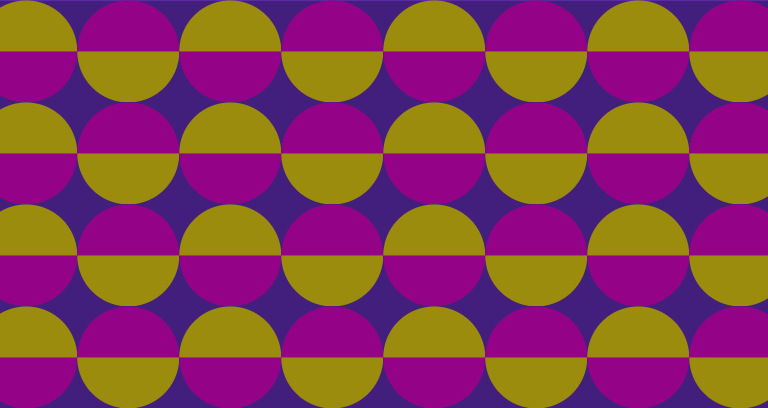
This pattern is drawn by a WebGL 2 fragment shader. Its source:

```glsl
#version 300 es
precision highp float;

uniform vec2 u_resolution;
out vec4 fragColor;

// Lengths are fractions of the canvas height
const float CELL = 0.25;                      // four rows of discs
const vec2 GRID_SHIFT = vec2(-0.0018, -0.0011); // grid corner from canvas centre
const float RADIUS = 0.5;                     // in cells: neighbours touch
const float RIM_WIDTH = 0.0025;               // pale line along the top

const vec3 MAGENTA = vec3(0.58, 0.01, 0.53);
const vec3 OLIVE = vec3(0.61, 0.55, 0.05);
const vec3 VIOLET = vec3(0.26, 0.12, 0.49);
const vec3 RIM_VIOLET = vec3(0.36, 0.16, 0.64);

// Coverage of the region where dist is negative
float coverage(float dist, float pixel) {
    return clamp(0.5 - dist / pixel, 0.0, 1.0);
}

void main() {
    vec2 centred = (gl_FragCoord.xy - 0.5 * u_resolution) / u_resolution.y;
    vec2 grid = (centred - GRID_SHIFT) / CELL;
    vec2 local = fract(grid) - 0.5;
    float pixel = 1.0 / (u_resolution.y * CELL);

    // Two-tone disc, flipped in every other column
    float flip = mod(floor(grid.x), 2.0);
    float upper = coverage(-local.y, pixel);
    vec3 discColor = mix(MAGENTA, OLIVE, mix(upper, 1.0 - upper, flip));

    // Ground with its top rim
    float rim = coverage(0.5 - RIM_WIDTH - centred.y, 1.0 / u_resolution.y);
    vec3 ground = mix(VIOLET, RIM_VIOLET, rim);

    float disc = coverage(length(local) - RADIUS, pixel);
    fragColor = vec4(mix(ground, discColor, disc), 1.0);
}
```
